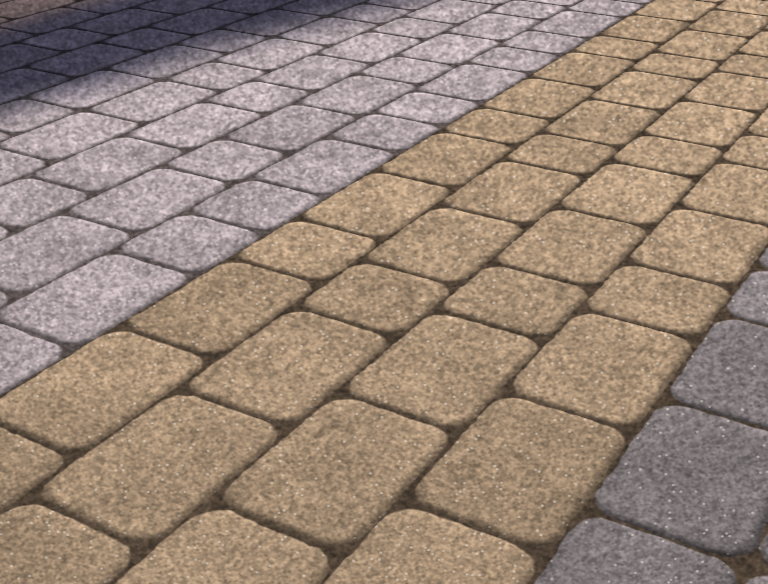
Write a WebGL 2 fragment shader that draws this texture.

```glsl
#version 300 es
precision highp float;
// Tumbled concrete pavers in perspective: lilac, tan and grey lanes under a corner shadow.
uniform vec2 u_resolution;
out vec4 fragColor;

// Ground plane: horizon height and the two vanishing points on it
const float HORIZON = 1.512;
const float LANE_VANISH = 1.966;
const float ROW_VANISH = -2.901;
const float LANE_ORIGIN = -1.651;
const float LANE_WIDTH = 0.238;
const float ROW_SCALE = 0.385;

// Bond: each lane repeats three stones, short ones first, in lane widths
const float SHORT_STONE = 1.02;
const float LONG_STONE = 1.45;
const int LANES = 9;
const float LANE_START[LANES] = float[LANES](
    8.81, 8.39, 6.44, 8.53, 8.97, 8.52, 9.08, 9.71, 10.22);
const float TAN_LANES = 4.0;
const float SHORTER_LANE = -1.0;

// Stone shape
const float JOINT = 0.012;
const float CORNER = 0.2;
const float BEVEL = 0.12;
const float WOBBLE = 0.016;

// Colours
const vec3 TAN = vec3(0.655, 0.56, 0.46);
const vec3 LILAC = vec3(0.66, 0.61, 0.62);
const vec3 GREY = vec3(0.525, 0.49, 0.495);
const vec3 SAND = vec3(0.34, 0.285, 0.235);
const vec3 DUST = vec3(0.385, 0.345, 0.335);
const vec3 SPARKLE = vec3(0.93, 0.89, 0.85);
const vec3 SHADOW = vec3(0.35, 0.365, 0.45);
const vec3 STREAK = vec3(0.58, 0.54, 0.53);

float hash(vec2 p) {
    vec3 q = fract(p.xyx * vec3(0.1031, 0.1030, 0.0973));
    q += dot(q, q.yzx + 33.33);
    return fract((q.x + q.y) * q.z);
}

float noise(vec2 p) {
    vec2 i = floor(p), f = fract(p);
    f = f * f * (3.0 - 2.0 * f);
    return mix(mix(hash(i), hash(i + vec2(1, 0)), f.x),
               mix(hash(i + vec2(0, 1)), hash(i + vec2(1, 1)), f.x), f.y);
}

vec2 turn(vec2 p, float angle) {
    return mat2(cos(angle), sin(angle), -sin(angle), cos(angle)) * p + 60.0 * angle;
}

// Centred grain from layers turned apart so that no lattice shows
float grainAt(vec2 p) {
    return noise(turn(p, 0.6)) + 0.8 * noise(turn(p * 1.37, 1.9))
         + 0.5 * noise(turn(p * 0.55, 2.7)) - 1.15;
}

// Lane and row coordinates of the ground seen at a canvas point
vec2 groundAt(vec2 pos) {
    vec2 ray = (pos.x - vec2(LANE_VANISH, ROW_VANISH)) / (HORIZON - pos.y);
    return vec2((ray.x - LANE_ORIGIN) / LANE_WIDTH, ray.y / ROW_SCALE);
}

// Returns the offset from the stone centre in xy and its length in z
vec3 stoneAt(vec2 ground, out vec2 id) {
    float lane = floor(ground.x);
    float shorts = lane == SHORTER_LANE ? 2.0 : 1.0;
    float shortRun = shorts * SHORT_STONE;
    float period = shortRun + (3.0 - shorts) * LONG_STONE;
    float along = ground.y - LANE_START[int(mod(lane + 4.0, float(LANES)))];
    float t = mod(along, period);
    bool isShort = t < shortRun;
    float size = isShort ? SHORT_STONE : LONG_STONE;
    t -= isShort ? 0.0 : shortRun;
    float k = floor(t / size) + (isShort ? 0.0 : shorts);
    id = vec2(lane, floor(along / period) * 3.0 + k) + 40.0;
    return vec3(ground.x - lane - 0.5, mod(t, size) - 0.5 * size, size);
}

// Sparse bright mineral chips
float chips(vec2 p, float density) {
    vec2 cell = floor(p);
    vec2 centre = 0.3 + 0.4 * vec2(hash(cell + 7.1), hash(cell + 19.7));
    float present = step(1.0 - density, hash(cell + 3.3));
    return present * (1.0 - smoothstep(0.1, 0.45, length(fract(p) - centre)));
}

void main() {
    vec2 pos = gl_FragCoord.xy / u_resolution.y;
    vec2 ground = groundAt(pos);
    vec2 footprint = fwidth(ground);
    vec2 id;
    vec3 stone = stoneAt(ground, id);

    // Rounded box with slightly worn edges
    vec2 q = abs(stone.xy) - vec2(0.5, 0.5 * stone.z) + JOINT + CORNER;
    vec2 normal = sign(stone.xy) * normalize(max(q, 1e-4));
    float d = length(max(q, 0.0)) + min(max(q.x, q.y), 0.0) - CORNER;
    d += WOBBLE * (noise(ground * 6.0) + noise(ground * 17.0) - 1.0);
    float blur = dot(abs(normal), footprint) * 0.6 + 0.004;
    float cover = 1.0 - smoothstep(-blur, blur, d);

    // Lane colour with tone changes from stone to stone, paler far away
    bool isLilac = ground.x < 0.0;
    vec3 face = isLilac ? LILAC : (ground.x < TAN_LANES ? TAN : GREY);
    face *= 0.96 + 0.08 * hash(id) + 0.12 * (noise(ground * 2.5) - 0.5);
    face *= mix(0.94, 1.08, smoothstep(0.05, 0.85, pos.y));

    // Aggregate grain and scattered chips
    float grain = grainAt(pos * vec2(165.0, 215.0));
    face *= 1.0 + 0.29 * grain;
    float chip = chips(turn(pos * vec2(110.0, 140.0), 0.8), 0.06);
    face = mix(face, SPARKLE, 0.5 * chip);

    // Bevel: sides turned to the viewer fall dark, far sides catch light
    float edge = smoothstep(-BEVEL, 0.0, d);
    float facing = dot(normal, normalize(vec2(0.5, -1.0)));
    face *= 1.0 - edge * edge * (0.2 + 0.33 * facing);

    // Sandy joints, paler between the lilac stones
    vec3 joint = isLilac ? DUST : SAND;
    joint *= 0.75 + 0.3 * noise(ground * 24.0) + 0.25 * grain;
    vec3 color = mix(joint, face, cover);

    // Soft cast shadow in the upper left, with a dim streak of light beyond it
    float down = 1.0 - pos.y + 0.015 * (noise(pos * 9.0) - 0.5);
    float shade = 1.0 - smoothstep(-0.045, 0.045, down - 0.19 + 0.28 * pos.x);
    float streak = 1.0 - smoothstep(-0.02, 0.02, down - 0.05 + 0.27 * pos.x);
    fragColor = vec4(color * mix(vec3(1.0), mix(SHADOW, STREAK, streak), shade), 1.0);
}
```
